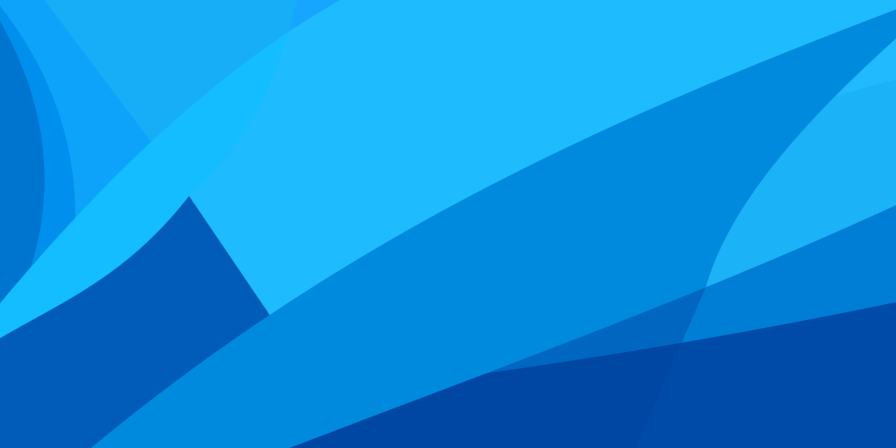
Reproduce this background procedurally as a WebGL 2 fragment shader.

```glsl
#version 300 es
precision highp float;

uniform vec2 u_resolution;
out vec4 outColor;

// Palette
const vec3 SKY = vec3(0.12, 0.735, 1.00);
const vec3 LEAF = vec3(0.08, 0.74, 1.00);
const vec3 CORNER = vec3(0.09, 0.65, 1.00);
const vec3 CANOPY = vec3(0.09, 0.68, 0.97);
const vec3 AZURE = vec3(0.05, 0.64, 0.98);
const vec3 PETAL = vec3(0.00, 0.56, 0.93);
const vec3 PETAL_DEEP = vec3(0.00, 0.46, 0.81);
const vec3 SHADE = vec3(0.00, 0.36, 0.72);
const vec3 BAND = vec3(0.00, 0.54, 0.87);
const vec3 FOLD = vec3(0.11, 0.70, 0.97);
const vec3 FOLD_TIP = vec3(0.13, 0.73, 1.00);
const vec3 STRIP_DARK = vec3(0.00, 0.40, 0.75);
const vec3 STRIP_LIGHT = vec3(0.00, 0.49, 0.83);
const vec3 NAVY = vec3(0.00, 0.28, 0.645);
const vec3 NAVY_LIGHT = vec3(0.00, 0.29, 0.66);

// Curves as knots and values: heights over x
const vec4 BAND_TOP_X = vec4(0.203, 0.602, 1.257, 2.0);
const vec4 BAND_TOP_Y = vec4(0.0, 0.297, 0.667, 0.979);
const vec4 BAND_BASE_X = vec4(0.646, 1.086, 1.576, 2.0);
const vec4 BAND_BASE_Y = vec4(0.0, 0.167, 0.359, 0.542);
const vec4 NAVY_X = vec4(1.086, 1.302, 1.516, 2.0);
const vec4 NAVY_Y = vec4(0.167, 0.199, 0.234, 0.3255);
const vec4 LEAF_TOP_X = vec4(0.0, 0.172, 0.417, 0.76);
const vec4 LEAF_TOP_Y = vec4(0.323, 0.518, 0.755, 1.0);
const vec4 LEAF_BASE_X = vec4(0.0, 0.156, 0.3125, 0.422);
const vec4 LEAF_BASE_Y = vec4(0.245, 0.333, 0.445, 0.5625);

// Curves as knots and values: x over heights
const vec4 LEAF_SIDE_Y = vec4(1.0, 0.919, 0.766, 0.5625);
const vec4 LEAF_SIDE_X = vec4(0.664, 0.641, 0.581, 0.422);
const vec4 PETAL_Y = vec4(0.987, 0.844, 0.661, 0.513);
const vec4 PETAL_X = vec4(0.0, 0.091, 0.154, 0.168);
const vec4 DEEP_Y = vec4(0.953, 0.792, 0.583, 0.417);
const vec4 DEEP_X = vec4(0.0, 0.070, 0.099, 0.073);
const vec4 FOLD_Y = vec4(0.914, 0.786, 0.583, 0.359);
const vec4 FOLD_X = vec4(2.0, 1.865, 1.69, 1.5755);

// Cubic through four knots, by divided differences
float cubic(float t, vec4 knot, vec4 value) {
    vec3 d1 = (value.yzw - value.xyz) / (knot.yzw - knot.xyz);
    vec2 d2 = (d1.yz - d1.xy) / (knot.zw - knot.xy);
    float d3 = (d2.y - d2.x) / (knot.w - knot.x);
    return value.x + (t - knot.x) * (d1.x + (t - knot.y) * (d2.x + (t - knot.z) * d3));
}

// Smooth coverage of the region where d is negative
float inside(float d) {
    return clamp(0.5 - d / max(fwidth(d), 1e-6), 0.0, 1.0);
}

// Coverage to the left of the directed line from a to b
float leftOf(vec2 p, vec2 a, vec2 b) {
    vec2 along = b - a;
    vec2 offset = p - a;
    return inside(along.y * offset.x - along.x * offset.y);
}

void main() {
    // Canvas is two units wide and one unit high
    vec2 p = gl_FragCoord.xy / u_resolution * vec2(2.0, 1.0);

    float belowBandTop = inside(p.y - cubic(p.x, BAND_TOP_X, BAND_TOP_Y));
    float belowBandBase = inside(p.y - cubic(p.x, BAND_BASE_X, BAND_BASE_Y));
    float belowNavy = inside(p.y - cubic(p.x, NAVY_X, NAVY_Y));
    float belowLeafTop = inside(p.y - cubic(min(p.x, 0.8), LEAF_TOP_X, LEAF_TOP_Y));
    float belowLeafBase = inside(p.y - cubic(p.x, LEAF_BASE_X, LEAF_BASE_Y));
    float leafSide = inside(p.x - cubic(max(p.y, LEAF_SIDE_Y.w), LEAF_SIDE_Y, LEAF_SIDE_X));
    float petal = inside(p.x - cubic(p.y, PETAL_Y, PETAL_X));
    float petalDeep = inside(p.x - cubic(p.y, DEEP_Y, DEEP_X));
    float fold = inside(cubic(p.y, FOLD_Y, FOLD_X) - p.x);

    // Upper left corner, nested from right to left
    vec3 corner = mix(CORNER, CANOPY, leafSide);
    corner = mix(corner, AZURE, leftOf(p, vec2(0.336, 0.685), vec2(0.099, 1.0)));
    corner = mix(corner, PETAL, petal);
    corner = mix(corner, PETAL_DEEP, petalDeep);

    // Leaf and the shaded block under it
    vec3 color = mix(SKY, LEAF, leafSide);
    color = mix(corner, color, belowLeafTop);
    float shade = leftOf(p, vec2(0.602, 0.297), vec2(0.422, 0.5625));
    color = mix(color, SHADE, belowLeafBase * shade);

    // Sweeping band with the bright fold at its right
    float foldTip = leftOf(p, vec2(1.865, 0.786), vec2(2.0, 0.823));
    vec3 band = mix(BAND, mix(FOLD, FOLD_TIP, foldTip), fold);
    color = mix(color, band, belowBandTop);

    // Lower strip and navy ground, both split by the fold line
    float leftOfFold = leftOf(p, vec2(1.419, 0.0), vec2(1.5755, 0.359));
    vec3 strip = mix(STRIP_LIGHT, STRIP_DARK, leftOfFold);
    vec3 ground = mix(NAVY_LIGHT, NAVY, leftOfFold);
    color = mix(color, mix(strip, ground, belowNavy), belowBandBase);

    outColor = vec4(color, 1.0);
}
```
